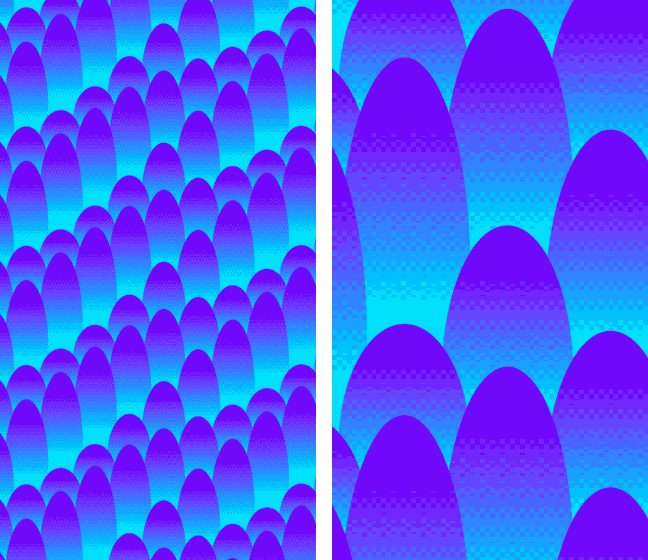
Left, the full canvas; right, a detail of the centre.
Reproduce this pattern procedurally as a Shadertoy shader.

```glsl
#define COLUMN 0.1088
#define ROW 0.1887
#define SHEAR 0.0735
#define ORIGIN vec2(0.1921, 0.4537)
#define HALF_WIDTH 0.0694
#define MEAN_HEIGHT 0.1713
#define SWELL 0.0613
#define FADE vec2(0.36, 1.17)
#define CELLS 192.0
#define STEPS 7.0
#define PURPLE vec3(0.44, 0.03, 0.98)
#define CYAN vec3(0.0, 0.88, 0.98)

const float PI = 3.14159265;

// Ordered dither threshold, refined from 2x2 to 8x8
float bayer2(vec2 cell) {
    cell = floor(cell);
    return fract(cell.x * 0.5 + cell.y * cell.y * 0.75);
}

float bayer8(vec2 cell) {
    return bayer2(cell * 0.25) / 16.0 + bayer2(cell * 0.5) / 4.0 + bayer2(cell);
}

// Heights swell along the columns; alternate rows are in antiphase
float domeHeight(float column, float row) {
    float phase = column * PI / 6.0 + row * PI;
    return MEAN_HEIGHT - SWELL * cos(phase - 0.33) - 0.0081 * cos(2.0 * phase);
}

float ellipseDistance(vec2 p, vec2 radii) {
    float k = length(p / radii);
    return k * (k - 1.0) / max(length(p / (radii * radii)), 1e-4);
}

// Red runs out before green peaks, which keeps the middle blues clean
vec3 ramp(float level) {
    vec3 color = mix(PURPLE, CYAN, level);
    color.r = clamp(0.61 - 0.81 * color.g, 0.0, PURPLE.r);
    color.b += 0.08 * level * (1.0 - level);
    return color;
}

void mainImage(out vec4 fragColor, in vec2 fragCoord) {
    float pixel = 1.0 / iResolution.x;
    vec2 p = vec2(fragCoord.x, iResolution.y - fragCoord.y) * pixel - ORIGIN;

    float nearColumn = round(p.x / COLUMN);
    float firstRow = floor((p.y + SHEAR * nearColumn) / ROW) - 1.0;
    float blend = 1.0;

    // Paint from the highest base to the lowest, so front domes overlap
    for (int r = 0; r < 4; r++) {
        for (int c = 1; c >= -1; c--) {
            float column = nearColumn + float(c);
            float row = firstRow + float(r);
            float height = domeHeight(column, row);
            vec2 q = p - vec2(column * COLUMN, row * ROW - column * SHEAR);

            // Elliptical cap on a straight foot that fades away
            float depth = 1.0 + q.y / height;
            float d = ellipseDistance(vec2(q.x, min(q.y, 0.0)), vec2(HALF_WIDTH, height));
            float cover = 1.0 - smoothstep(-0.7 * pixel, 0.7 * pixel, d);
            cover *= step(depth, FADE.y);
            float fade = clamp((depth - FADE.x) / (FADE.y - FADE.x), 0.0, 1.0);
            blend = mix(blend, fade, cover);
        }
    }

    // Quantise the gradient with the dither grid
    float threshold = bayer8(fragCoord * pixel * CELLS);
    float level = min(floor(blend * STEPS + threshold) / STEPS, 1.0);
    fragColor = vec4(ramp(level), 1.0);
}
```
